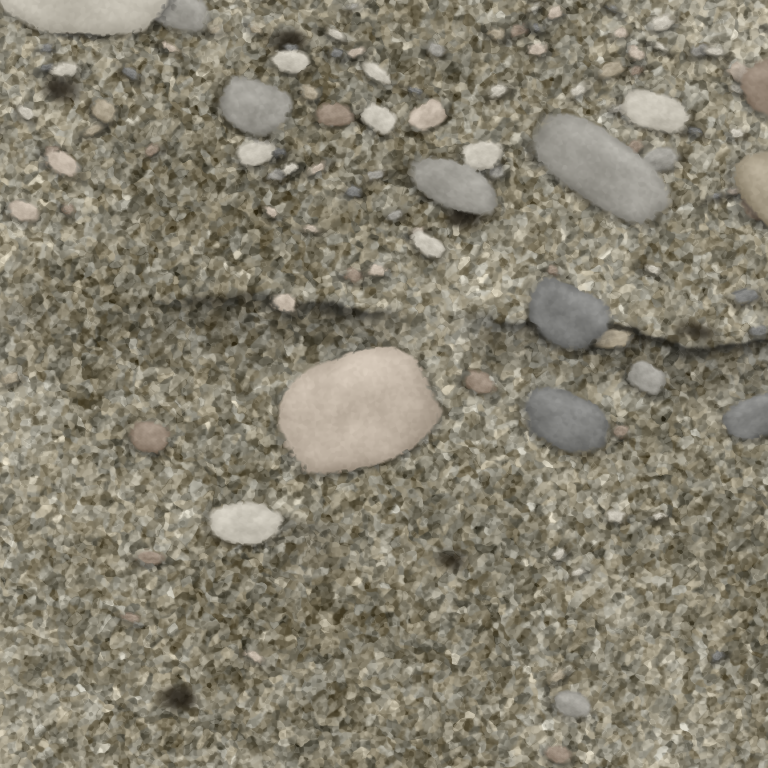
Write a WebGL 2 fragment shader that draws this texture.

```glsl
#version 300 es
precision highp float;

uniform vec2 u_resolution;
out vec4 fragColor;

vec3 hash3(vec2 cell, float seed) {
    vec3 q = fract(cell.xyx * vec3(0.1031, 0.1030, 0.0973) + seed * 0.137);
    q += dot(q, q.yxz + 33.33);
    return fract((q.xxy + q.yzz) * q.zyx);
}

mat2 rotation(float angle) {
    float c = cos(angle), s = sin(angle);
    return mat2(c, -s, s, c);
}

// Layered, warped sines for broad and irregular variation.
float waves(vec2 p) {
    float sum = 0.0, amplitude = 0.5;
    for (int i = 0; i < 5; i++) {
        p = mat2(0.8, -0.6, 0.6, 0.8) * p * 1.7 + 1.3;
        sum += amplitude * sin(p.x + 1.5 * sin(p.y));
        amplitude *= 0.6;
    }
    return sum;
}

// Soft cellular noise: three random values per grain, blended at the borders.
vec3 grains(vec2 p, float seed, float sharpness) {
    vec2 cell = floor(p);
    vec3 sum = vec3(0.0);
    float total = 0.0;
    for (int y = -1; y <= 1; y++) {
        for (int x = -1; x <= 1; x++) {
            vec2 id = cell + vec2(x, y);
            vec2 offset = id + hash3(id, seed).xy - p;
            float weight = exp(-sharpness * dot(offset, offset));
            sum += weight * hash3(id, seed + 3.0);
            total += weight;
        }
    }
    return sum / max(total, 1e-6);
}

vec3 sandColor(vec2 p, vec3 coarse, vec3 fine) {
    float tone = 0.525 + 0.30 * (coarse.x - 0.5) + 0.20 * (fine.x - 0.5);
    tone += 0.085 * waves(p * 2.6) + 0.055 * waves(p * 14.0);
    tone += 0.14 * smoothstep(0.8, 1.0, coarse.y) - 0.10 * smoothstep(0.8, 1.0, fine.y);
    vec3 tint = vec3(0.012, -0.010, -0.080) + (coarse.z - 0.5) * vec3(0.025, 0.0, -0.04);
    return max(vec3(tone) + tint, vec3(0.13, 0.11, 0.08));
}

// Broken overhangs: a crisp upper lip with shade fading downward.
float ledgeShade(vec2 p, float seed) {
    vec3 h = hash3(vec2(seed, 7.0), seed);
    float lip = 0.14 + 0.21 * seed + 0.08 * (h.x - 0.5);
    lip += 0.045 * waves(vec2(p.x * 2.2, seed * 4.0)) + 0.006 * waves(p * 30.0);
    float d = p.y - lip;
    float run = waves(vec2(p.x * 2.5 + h.y * 9.0, seed * 3.0));
    float broad = smoothstep(-0.11, 0.0, d) * (1.0 - smoothstep(0.0, 0.014, d));
    float crack = smoothstep(-0.018, 0.0, d) * (1.0 - smoothstep(0.0, 0.006, d));
    return 0.24 * broad * smoothstep(-0.3, 0.4, run) + 0.36 * crack * smoothstep(0.1, 0.6, run);
}

// Small scattered hollows, darkest below their upper edge.
float hollowShade(vec2 p, float cells, float density) {
    vec2 base = floor(p * cells);
    float shade = 0.0;
    for (int y = -1; y <= 1; y++) {
        for (int x = -1; x <= 1; x++) {
            vec2 id = base + vec2(x, y);
            vec3 h = hash3(id, 41.0);
            vec2 q = p - (id + 0.25 + 0.5 * h.yz) / cells;
            q.y += 5.0 * q.x * q.x;
            float r = length(q * vec2(0.65, 1.0)) + 0.005 * waves(p * 28.0);
            float pit = 1.0 - smoothstep(0.003, 0.023, r);
            shade = max(shade, pit * step(h.x, density));
        }
    }
    return shade;
}

vec3 stoneColor(float pick) {
    vec3 palette[6] = vec3[6](
        vec3(0.62, 0.61, 0.58), vec3(0.78, 0.76, 0.71), vec3(0.60, 0.54, 0.48),
        vec3(0.50, 0.50, 0.49), vec3(0.76, 0.71, 0.65), vec3(0.67, 0.63, 0.55));
    return palette[min(int(pick * 6.0), 5)];
}

// Rounded stones in jittered cells, denser toward the top.
vec3 addPebbles(vec3 color, vec2 p, float cells, vec2 density, float seed, vec3 fine) {
    vec2 base = floor(p * cells);
    for (int y = -1; y <= 1; y++) {
        for (int x = -1; x <= 1; x++) {
            vec2 id = base + vec2(x, y);
            vec3 place = hash3(id, seed), form = hash3(id, seed + 5.0);
            vec3 look = hash3(id, seed + 11.0);
            vec2 center = (id + 0.3 + 0.4 * place.yz) / cells;
            float chance = mix(density.x, density.y, smoothstep(0.6, 0.95, center.y));
            if (place.x > chance) continue;

            vec2 radius = vec2(1.0, mix(0.45, 0.8, form.y)) * mix(0.27, 0.45, form.x) / cells;
            vec2 q = rotation((form.z - 0.5) * 1.3) * (p - center) / radius;
            q.x *= 1.0 + 0.25 * (look.y - 0.5) * q.y;
            float power = mix(2.0, 3.0, look.z);
            vec2 bend = pow(abs(q) + 1e-4, vec2(power));
            float shape = pow(bend.x + bend.y, 1.0 / power) - 1.0;
            shape += 0.08 * waves(q * 1.1 + look.xy * 20.0);
            float d = shape * radius.y + 0.004 * (fine.x - 0.5);

            // Contact shade, then the mottled and rounded surface.
            float contact = 1.0 - smoothstep(0.0, 0.012, d);
            color *= 1.0 - contact * (0.20 - 0.14 * clamp(q.y, -1.0, 1.0));
            float mottling = 0.05 * waves(q * 2.0 + look.yz * 15.0) + 0.04 * (fine.x - 0.5);
            float light = 0.06 * q.y - 0.07 * smoothstep(-0.25, 0.0, shape);
            vec3 stone = stoneColor(look.x) + mottling + light;
            color = mix(color, stone, 1.0 - smoothstep(-0.003, 0.002, d));
        }
    }
    return color;
}

void main() {
    vec2 p = gl_FragCoord.xy / u_resolution.y;
    vec3 coarse = grains(p * 100.0 + 0.6 * waves(p * 40.0), 1.0, 9.0);
    vec3 fine = grains(p * 190.0, 2.0, 7.0);

    vec3 color = sandColor(p, coarse, fine);
    for (int i = 0; i < 3; i++) color *= 1.0 - ledgeShade(p, float(i));
    color = mix(color, vec3(0.13, 0.11, 0.08), 0.8 * hollowShade(p, 6.0, 0.24));

    color = addPebbles(color, p, 38.0, vec2(0.03, 0.18), 17.0, fine);
    color = addPebbles(color, p, 17.0, vec2(0.05, 0.28), 23.0, fine);
    color = addPebbles(color, p, 7.5, vec2(0.09, 0.36), 29.0, fine);
    color = addPebbles(color, p, 3.3, vec2(0.10, 0.55), 35.0, fine);
    fragColor = vec4(clamp(color, 0.0, 1.0), 1.0);
}
```
